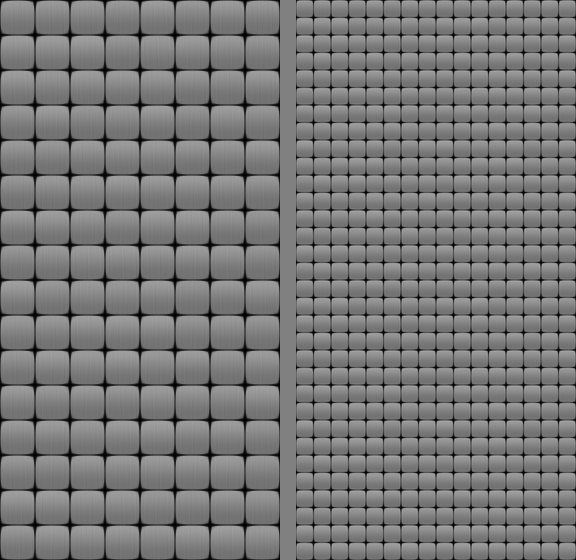
Left: one tile. Right: repeated 2 by 2.
Write a WebGL 2 fragment shader that draws this pattern.

```glsl
#version 300 es
precision highp float;
// Grid of bulging brushed-metal cushions with thin dark seams and star-shaped corner shadows.

#define GRID vec2(8.0, 16.0)
#define BULGE 0.23
#define SEAM_HALF_WIDTH 0.012
#define EDGE_SOFTNESS 0.015
#define FACE_LOW 0.450
#define FACE_HIGH 0.610
#define GAP_GREY 0.34
#define SEAM_GREY 0.03
#define BRUSH_AMOUNT 0.007
#define TILE_VARIATION 0.10

uniform vec2 u_resolution;
out vec4 fragColor;

float hash(vec2 cell) {
    vec3 p = fract(vec3(cell.xyx) * 0.1031);
    p += dot(p, p.yzx + 33.33);
    return fract((p.x + p.y) * p.z);
}

// Vertical brush marks from layered sines, with a different phase on each cushion
float brushing(vec2 p, float seed) {
    float sum = 0.0;
    for (int i = 0; i < 4; i++) {
        float layer = float(i);
        float phase = 6.2832 * fract(seed * (7.0 + 5.0 * layer));
        float sway = 0.8 * sin(p.y * (3.0 + layer) + phase);
        sum += sin(p.x * (41.0 + 17.0 * layer) + phase + sway);
    }
    return 0.5 * sum;
}

void main() {
    vec2 grid = gl_FragCoord.xy / u_resolution * GRID;
    vec2 cell = mod(floor(grid), GRID);
    vec2 p = fract(grid) - 0.5;
    vec2 a = abs(p);
    vec2 toSeam = 0.5 - a;
    float pixel = max(GRID.x / u_resolution.x, GRID.y / u_resolution.y);
    float seed = hash(cell + 1.0);
    float star = sqrt(toSeam.x) + sqrt(toSeam.y);

    // Face: lit from above, with a highlight of slightly varying height and strength
    float shift = TILE_VARIATION * (seed - 0.5);
    float light = smoothstep(-0.36, 0.54, p.y + shift);
    float high = FACE_HIGH + 0.03 * (hash(cell + 19.0) - 0.5);
    float face = mix(FACE_LOW, high, light);
    face += BRUSH_AMOUNT * brushing(p, seed);
    face *= mix(0.65, 1.0, smoothstep(0.4, 0.7, star));

    // Gap: a four-armed star that is black in the corners and fades along the seams
    float gap = GAP_GREY * smoothstep(0.25, 0.85, star);

    // Outline: a square whose sides bow out to meet the neighbours
    vec2 bowed = a + BULGE * a.yx * a.yx;
    float inside = 0.5 - max(bowed.x, bowed.y);
    float cover = smoothstep(-0.5 * pixel, EDGE_SOFTNESS + 0.5 * pixel, inside);
    float grey = mix(gap, face, cover);

    // Thin seam between cushions
    float seamDistance = min(toSeam.x, toSeam.y) - SEAM_HALF_WIDTH;
    float seam = 1.0 - smoothstep(-0.5 * pixel, 0.5 * pixel, seamDistance);
    grey = mix(grey, SEAM_GREY, seam);

    fragColor = vec4(vec3(grey), 1.0);
}
```
